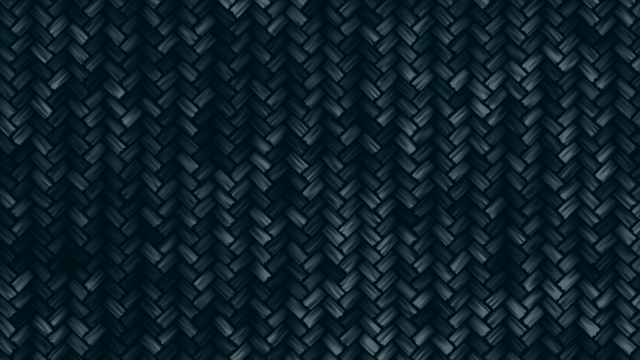
Reproduce this pattern procedurally as a Shadertoy shader.

```glsl
// Dark navy herringbone: a two-over, two-under weave of flat strips turned 45 degrees.
// Each visible float is a 2:1 block, lit from its lower end, streaked with fibres,
// and varied per float, per strip and by broad worn patches.

#define REPEATS_ACROSS 17.55
#define EDGE_SOFTNESS 0.13
#define WOBBLE 0.10
#define FIBRES 6.0
#define FIBRE_CONTRAST 1.5
#define FLOAT_VARIATION 0.65
#define STRIP_VARIATION 0.30
#define GLOSS 0.175
#define SHADOW vec3(0.0, 0.06, 0.075)
#define NAVY vec3(0.0, 0.09, 0.13)
#define SHEEN vec3(1.1, 1.0, 0.98)
#define ANCHOR vec2(0.671, 0.576)

float hash(vec2 p) {
    vec3 q = fract(p.xyx * 0.1031);
    q += dot(q, q.yzx + 33.33);
    return fract((q.x + q.y) * q.z);
}

float noise(vec2 p) {
    vec2 i = floor(p), f = fract(p);
    f = f * f * (3.0 - 2.0 * f);
    return mix(mix(hash(i), hash(i + vec2(1, 0)), f.x),
               mix(hash(i + vec2(0, 1)), hash(i + vec2(1, 1)), f.x), f.y);
}

// Broad light and dark areas, with one deeper hollow left of centre
float wornPatches(vec2 p) {
    float n = 0.65 * noise(p * 2.6 + 7.0) + 0.35 * noise(p * 6.0 + 19.0);
    vec2 d = p - vec2(0.38, 0.36);
    return (0.45 + 1.25 * n) * (1.0 - 0.5 * exp(-7.0 * dot(d, d)));
}

// Light on one float: along runs 0 to 2 from its lower end, across runs 0 to 1
float floatLight(float along, float across, vec2 id, float pixel) {
    float soft = max(EDGE_SOFTNESS, pixel);
    float ragged = 0.12 * noise(vec2(across * 5.0, 3.0) + id * 17.0);
    float ends = smoothstep(ragged, ragged + soft * 1.6, along)
               * smoothstep(0.0, soft * 2.0, 2.0 - along);
    float sides = smoothstep(0.0, soft, across) * smoothstep(0.0, soft, 1.0 - across);

    // Curvature: a rounded section that sinks under the crossing strip
    float section = across - 0.58;
    float dome = 1.0 - 1.5 * section * section;
    float sink = pow(max(1.0 - along * 0.5, 0.0), 0.9) + 0.08;

    // Fibres run the length of the strip
    float streak = noise(vec2(along * 0.9, across * FIBRES) + id * 23.7);
    float fibre = 1.0 + FIBRE_CONTRAST * (streak - 0.5);

    float tint = 1.0 + FLOAT_VARIATION * (2.0 * hash(id + 41.0) - 1.0);
    tint *= 1.0 + STRIP_VARIATION * (2.0 * hash(vec2(id.x, 5.0)) - 1.0);
    return ends * sides * dome * sink * fibre * tint;
}

void mainImage(out vec4 fragColor, in vec2 fragCoord) {
    vec2 p = fragCoord / iResolution.y;
    float stripWidth = iResolution.x / iResolution.y / (REPEATS_ACROSS * 2.0 * sqrt(2.0));

    // Weave axes: x climbs to the right, y climbs to the left
    vec2 d = p - ANCHOR;
    vec2 q = vec2(d.x + d.y, d.y - d.x) * sqrt(0.5) / stripWidth + vec2(1.0, 0.5);
    q += WOBBLE * (vec2(noise(q * 0.7), noise(q * 0.7 + 31.0)) - 0.5);
    float pixel = 1.0 / (iResolution.y * stripWidth);

    // Twill rule: the difference of strip numbers decides which strip is on top
    vec2 cell = floor(q), f = fract(q);
    float diagonal = cell.x - cell.y;
    float phase = mod(diagonal, 4.0);
    float repeatId = floor(diagonal / 4.0);

    float light;
    if (phase < 1.5)
        light = floatLight(phase + f.x, f.y, vec2(cell.y, repeatId), pixel);
    else
        light = floatLight(3.0 - phase + f.y, f.x, vec2(cell.x + 200.0, repeatId), pixel);

    // Shade from shadow through navy to a pale steel sheen
    float shade = min(GLOSS * light * wornPatches(p), 0.34);
    vec3 color = mix(SHADOW, NAVY, min(shade / 0.03, 1.0));
    color += SHEEN * max(shade - 0.03, 0.0);
    fragColor = vec4(color, 1.0);
}
```
